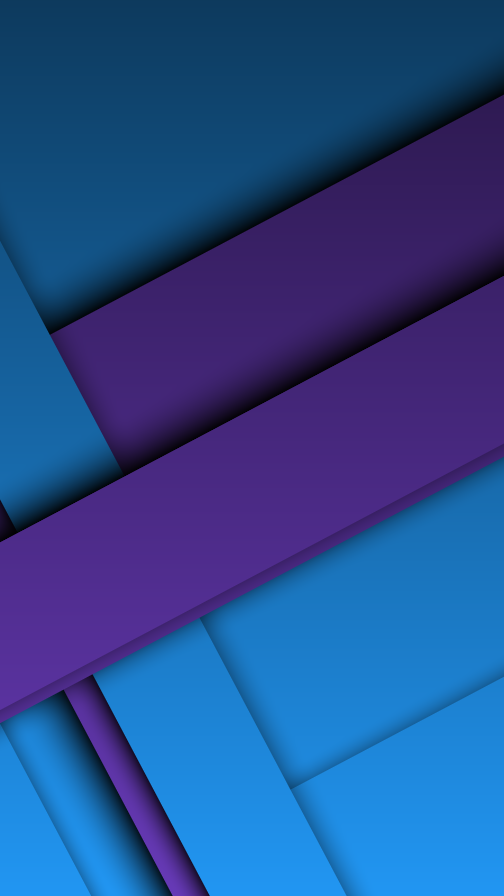
This background is drawn by a WebGL 1 fragment shader. Its source:

```glsl
precision highp float;
// Overlapping blue and violet paper strips laid on a tilted grid.
// Each strip is a signed distance in rotated coordinates: it first casts a
// soft shadow on what lies below, then covers it. Light rises from the bottom.
uniform vec2 u_resolution;

const vec3 BLUE = vec3(0.130, 0.588, 0.950);
const vec3 VIOLET = vec3(0.402, 0.226, 0.716);
const float SLOPE = 0.529;

// Signed distance to the strip between two parallel edges, negative inside.
float strip(float x, float low, float high) {
  return max(low - x, x - high);
}

// Light left at a distance d outside a shape.
float shade(float d, float reach, float strength) {
  float fade = 1.0 - clamp(d / reach, 0.0, 1.0);
  return 1.0 - strength * fade * fade;
}

// Lays a coloured sheet with its shadow over the sheets below.
vec3 lay(vec3 below, vec3 paint, float d, float reach, float strength, float pixel) {
  float cover = clamp(0.5 - d / pixel, 0.0, 1.0);
  return mix(below * shade(d, reach, strength), paint, cover);
}

void main() {
  float pixel = 1.0 / u_resolution.x;
  vec2 p = gl_FragCoord.xy * pixel;
  float height = gl_FragCoord.y / u_resolution.y;

  // Axes along (u) and across (v) the wide bands.
  vec2 along = normalize(vec2(1.0, SLOPE));
  float u = dot(p, along);
  float v = dot(p, vec2(-along.y, along.x));

  // Right side: lower pane and upper violet band.
  float rightSide = 0.5 - u;
  vec3 color = BLUE;
  color = lay(color, BLUE, max(v + 0.083, rightSide), 0.045, 0.28, pixel);
  color = lay(color, VIOLET, max(strip(v, 0.45, 0.938), rightSide), 0.115, 0.95, pixel);

  // Left side: corner pane and narrow violet strip.
  color = lay(color, BLUE, u - 0.160, 0.040, 0.28, pixel);
  color = lay(color, VIOLET, strip(u, 0.303, 0.400), 0.110, 0.88, pixel);

  // Blue plank between the two sides, with a heavier shadow on its left.
  float plankShadow = mix(0.80, 0.32, step(0.488, u));
  color = lay(color, BLUE, strip(u, 0.368, 0.608), 0.060, plankShadow, pixel);

  // Wide violet band on top, with a deep shadow above and a folded lower lip.
  float above = step(0.46, v);
  float bandReach = mix(0.055, 0.115, above);
  float bandShadow = mix(0.32, 0.97, above);
  color = lay(color, VIOLET * 0.94, strip(v, 0.303, 0.620), bandReach, bandShadow, pixel);
  color = lay(color, VIOLET, strip(v, 0.326, 0.620), 0.040, 0.22 * (1.0 - above), pixel);

  // Overall light, dim at the top.
  gl_FragColor = vec4(color * mix(1.0, 0.385, height), 1.0);
}
```
